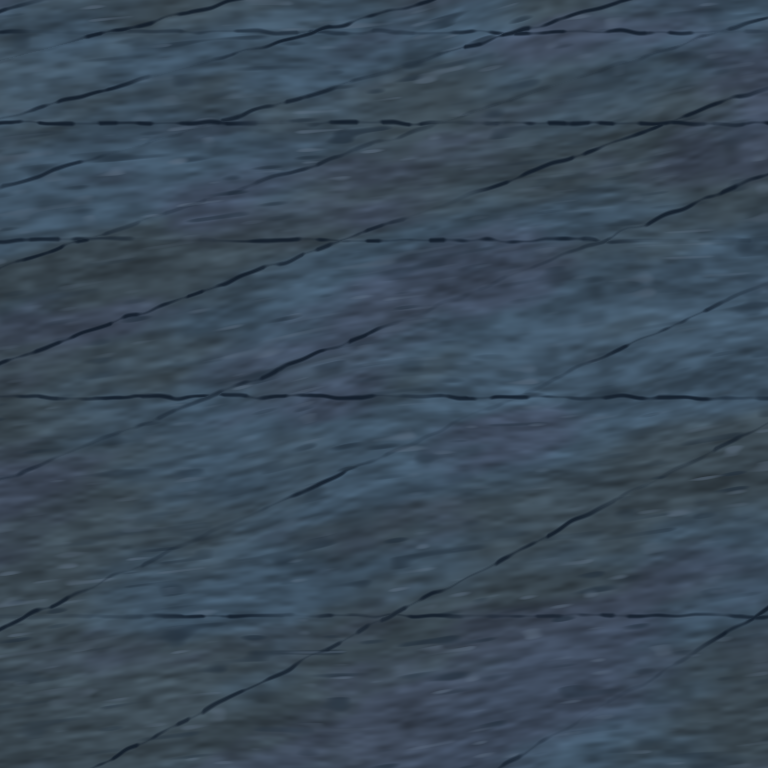
This texture is drawn by a WebGL 1 fragment shader. Its source:

```glsl
precision highp float;
// Blue-grey slate paving seen at a slant: stretched noise gives the cleaved
// grain and soft colour patches, and two families of broken dark joints follow
// a perspective grid (level rows, and diagonals meeting at a vanishing point).
uniform vec2 u_resolution;

const vec3 GREY_SLATE = vec3(0.226, 0.276, 0.311);
const vec3 BLUE_SLATE = vec3(0.238, 0.312, 0.378);
const vec3 VIOLET_SLATE = vec3(0.238, 0.276, 0.348);
const vec3 PALE_FLECK = vec3(0.36, 0.42, 0.49);
const vec3 DARK_CLEFT = vec3(0.13, 0.18, 0.23);
const vec3 JOINT_COLOR = vec3(0.06, 0.10, 0.15);

const vec2 VANISHING_POINT = vec2(3.84, 1.909);
const float ROW_SCALE = 8.555;       // row number = scale / depth below horizon
const float DIAGONAL_START = 1.67;
const float DIAGONAL_STEP = 0.277;
const float JOINT_HALF_WIDTH = 0.0017;
const float JOINT_WOBBLE = 0.006;
const float GRAIN_TILT = 0.13;       // radians
const float PATCH_TILT = 0.25;
const float GRAIN_CONTRAST = 0.85;
const float TILE_CONTRAST = 0.06;

float hash(vec2 p) {
  return fract(sin(dot(p, vec2(127.1, 311.7))) * 43758.5453);
}

float noise(vec2 p) {
  vec2 cell = floor(p);
  vec2 f = fract(p);
  f = f * f * (3.0 - 2.0 * f);
  float low = mix(hash(cell), hash(cell + vec2(1.0, 0.0)), f.x);
  float high = mix(hash(cell + vec2(0.0, 1.0)), hash(cell + vec2(1.0, 1.0)), f.x);
  return mix(low, high, f.y);
}

float fbm(vec2 p) {
  float sum = 0.0;
  float weight = 0.533;
  for (int i = 0; i < 4; i++) {
    sum += weight * noise(p);
    p = p * 2.03 + vec2(17.3, 9.1);
    weight *= 0.5;
  }
  return sum;
}

vec2 rotate(vec2 p, float angle) {
  float c = cos(angle);
  float s = sin(angle);
  return vec2(c * p.x + s * p.y, c * p.y - s * p.x);
}

// Ink of one joint: a thin line that wobbles, swells and breaks up.
float joint(float dist, vec2 uv, float id, float pixel) {
  vec2 seed = vec2(id * 13.7, id * 5.3);
  float wobble = noise(uv * vec2(38.0, 30.0) + seed) - 0.5;
  float presence = smoothstep(0.22, 0.62, noise(uv * vec2(9.0, 5.0) + seed));
  float breaks = smoothstep(0.2, 0.6, noise(uv * vec2(60.0, 45.0) + seed));
  float width = JOINT_HALF_WIDTH * (0.6 + 0.8 * breaks);
  float soft = max(pixel, 0.0018);
  float line = 1.0 - smoothstep(width - soft, width + soft,
                                abs(dist + JOINT_WOBBLE * wobble));
  return line * mix(0.15, 1.0, presence) * mix(0.35, 1.0, breaks);
}

void main() {
  vec2 uv = gl_FragCoord.xy / u_resolution.y;
  float pixel = 1.0 / u_resolution.y;

  // Perspective grid coordinates and distances to the nearest joints
  vec2 toVanish = VANISHING_POINT - uv;
  float row = ROW_SCALE / toVanish.y;
  float slant = toVanish.x / toVanish.y;
  float diagonal = (slant - DIAGONAL_START) / DIAGONAL_STEP;
  float rowId = floor(row + 0.5);
  float diagonalId = floor(diagonal + 0.5);
  float rowDist = (row - rowId) * toVanish.y / row;
  float diagonalDist = (diagonal - diagonalId) * DIAGONAL_STEP
                     * toVanish.y / length(vec2(1.0, slant));

  // Broad colour patches
  vec2 patchUv = rotate(uv, PATCH_TILT);
  float blueness = smoothstep(0.36, 0.64, fbm(patchUv * vec2(3.2, 9.0) + 3.7));
  float violetness = smoothstep(0.46, 0.72, fbm(patchUv * vec2(4.0, 11.0) + 41.0));
  vec3 color = mix(GREY_SLATE, BLUE_SLATE, blueness);
  color = mix(color, VIOLET_SLATE, 0.75 * violetness);
  color *= 1.0 + TILE_CONTRAST * (hash(floor(vec2(row, diagonal))) - 0.5);

  // Cleaved grain, its direction drifting slightly
  vec2 grainUv = rotate(uv, GRAIN_TILT);
  grainUv.y += 0.03 * (noise(uv * vec2(4.0, 6.0) + 8.0) - 0.5);
  float grain = 0.45 * fbm(grainUv * vec2(8.0, 34.0))
              + 0.35 * noise(grainUv * vec2(26.0, 115.0) + 5.0)
              + 0.20 * noise(grainUv * vec2(60.0, 190.0) + 23.0);
  color *= 1.0 + GRAIN_CONTRAST * (grain - 0.5);

  // Scattered short clefts and pale edges
  float rough = smoothstep(0.35, 0.65, fbm(patchUv * vec2(5.0, 14.0) + 70.0));
  float cleft = smoothstep(0.74, 0.96, noise(grainUv * vec2(20.0, 100.0) + 90.0));
  float fleck = smoothstep(0.76, 0.97, noise(grainUv * vec2(24.0, 120.0) + 140.0));
  color = mix(color, DARK_CLEFT, 0.65 * cleft * mix(0.35, 1.0, rough));
  color = mix(color, PALE_FLECK, 0.55 * fleck * mix(0.3, 1.0, rough));

  // Joints
  float ink = max(joint(rowDist, uv, rowId, pixel),
                  joint(diagonalDist, uv, diagonalId + 20.0, pixel));
  color = mix(color, JOINT_COLOR, 0.85 * ink);

  gl_FragColor = vec4(color, 1.0);
}
```
